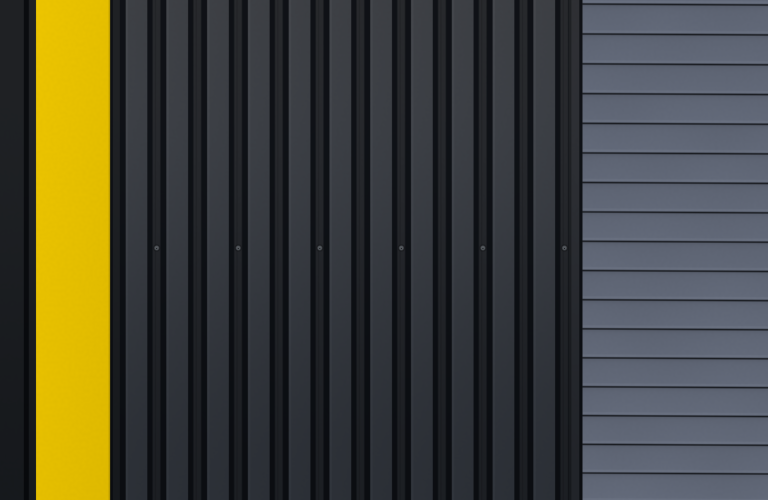
Give the GLSL for this texture, as a WebGL 2 fragment shader.

```glsl
#version 300 es
precision highp float;

uniform vec2 u_resolution;
out vec4 fragColor;

#define STRIPE vec2(0.0469, 0.1434)
#define RIB_START 0.1634
#define RIB_PERIOD 0.0531
#define RIB_END 0.7405
#define SIDING_START 0.7585
#define BOARD_TOP 0.008
#define BOARD_STEP 0.06
#define BOARD_SHRINK 0.000086
#define SCREW_Y 0.504
#define SCREW_RADIUS 0.0046
#define GRAIN 0.012

const vec3 YELLOW = vec3(0.92, 0.765, 0.0);
const vec3 STEEL  = vec3(0.225, 0.234, 0.252);
const vec3 CHANNEL = vec3(0.145, 0.150, 0.162);
const vec3 SHADOW = vec3(0.055, 0.064, 0.080);
const vec3 SLATE  = vec3(0.375, 0.402, 0.462);

vec2 hashGradient(vec2 cell) {
    float h = fract(sin(dot(cell, vec2(127.1, 311.7))) * 43758.5);
    float angle = 6.2832 * h;
    return vec2(cos(angle), sin(angle));
}

float gradientNoise(vec2 p) {
    vec2 i = floor(p), f = fract(p);
    vec2 w = f * f * f * (f * (f * 6.0 - 15.0) + 10.0);
    vec2 e = vec2(0.0, 1.0);
    float a = dot(hashGradient(i), f);
    float b = dot(hashGradient(i + e.yx), f - e.yx);
    float c = dot(hashGradient(i + e.xy), f - e.xy);
    float d = dot(hashGradient(i + e.yy), f - e.yy);
    return mix(mix(a, b, w.x), mix(c, d, w.x), w.y);
}

// Smooth-edged interval from a to b
float band(float x, float a, float b, float soft) {
    return smoothstep(a - soft, a + soft, x) - smoothstep(b - soft, b + soft, x);
}

// Vertical steel ribs with shaded channels and screws
vec3 ribbedSteel(vec2 uv, float aspect, float px) {
    float ribs = (uv.x - RIB_START) / RIB_PERIOD;
    float f = fract(ribs);
    float soft = 0.8 * px / RIB_PERIOD;
    vec3 faceColor = STEEL * (1.0 + 0.05 * (0.27 - f));
    vec3 color = mix(SHADOW, CHANNEL, band(f, 0.665, 0.855, soft * 1.4));
    color = mix(color, faceColor, band(f, 0.0, 0.535, soft));
    color = mix(color, faceColor, smoothstep(1.0 - soft, 1.0 + soft, f));
    color += 0.022 * band(f, 0.01, 0.06, soft);
    color -= 0.02 * band(f, 0.72, 0.75, soft);

    // One screw in every second channel
    float pair = 2.0 * floor(ribs * 0.5);
    vec2 center = vec2(RIB_START + (pair + 0.765) * RIB_PERIOD, SCREW_Y);
    vec2 q = (uv - center) * vec2(aspect, 1.0);
    float edge = px * aspect;
    float d = length(q);
    float head = 1.0 - smoothstep(SCREW_RADIUS - edge, SCREW_RADIUS + edge, d);
    float slot = 1.0 - smoothstep(0.0, 0.0022, length(q + vec2(0.0, 0.001)));
    float halo = 1.0 - smoothstep(SCREW_RADIUS, SCREW_RADIUS * 2.0, d);
    color *= 1.0 - 0.3 * halo;
    return mix(color, vec3(0.34, 0.35, 0.36) * (1.0 - 0.6 * slot), head);
}

// Overlapping boards whose spacing narrows toward the bottom
vec3 slateSiding(vec2 uv, float py) {
    float depth = 1.0 - uv.y - BOARD_TOP - 0.008 * (uv.x - SIDING_START);
    float root = sqrt(BOARD_STEP * BOARD_STEP - 4.0 * BOARD_SHRINK * depth);
    float n = (BOARD_STEP - root) / (2.0 * BOARD_SHRINK);
    float f = fract(n);
    float gap = abs(n - floor(n + 0.5));
    float soft = py / BOARD_STEP;
    float tint = 0.03 * gradientNoise(vec2(uv.x * 9.0, floor(n) * 1.37 + 0.4));
    vec3 color = SLATE * (1.0 + tint + 0.05 * (f - 0.5));
    color *= 1.0 - 0.14 * exp(-f * 14.0);
    color += 0.025 * band(f, 0.88, 0.95, soft);
    return mix(color, vec3(0.10, 0.11, 0.13), 1.0 - smoothstep(0.026 - soft, 0.026 + soft, gap));
}

void main() {
    vec2 uv = gl_FragCoord.xy / u_resolution;
    float aspect = u_resolution.x / u_resolution.y;
    vec2 pixel = 1.0 / u_resolution;
    float soft = 0.7 * pixel.x;

    // Dark wall, brighter toward the top
    float light = mix(0.80, 1.06, smoothstep(0.0, 0.85, uv.y));
    vec3 cool = mix(vec3(0.95, 1.0, 1.06), vec3(1.0), uv.y);
    vec3 wall = vec3(0.115, 0.122, 0.132);
    wall = mix(wall, SHADOW * 0.7, band(uv.x, 0.0310, 0.0375, soft));
    wall = mix(wall, SHADOW, band(uv.x, 0.1434, 0.1470, soft));
    wall = mix(wall, SHADOW, band(uv.x, 0.1560, RIB_START, soft));
    wall = mix(wall, ribbedSteel(uv, aspect, pixel.x), band(uv.x, RIB_START, RIB_END, soft));

    // Corner trim beside the siding
    wall = mix(wall, vec3(0.17, 0.175, 0.19), band(uv.x, 0.7440, 0.7545, soft));
    wall = mix(wall, SHADOW, band(uv.x, 0.7545, SIDING_START, soft));
    vec3 color = wall * light * cool;

    // Yellow stripe and slate boards
    float across = (uv.x - STRIPE.x) / (STRIPE.y - STRIPE.x);
    vec3 paint = YELLOW * (0.975 + 0.03 * uv.y - 0.03 * across);
    paint *= 1.0 - 0.18 * smoothstep(0.965, 1.0, across);
    color = mix(color, paint, band(uv.x, STRIPE.x, STRIPE.y, soft));
    color = mix(color, slateSiding(uv, pixel.y), smoothstep(SIDING_START - soft, SIDING_START + soft, uv.x));

    // Fine surface grain
    color *= 1.0 + GRAIN * gradientNoise(uv * vec2(aspect, 1.0) * 140.0);
    fragColor = vec4(color, 1.0);
}
```
